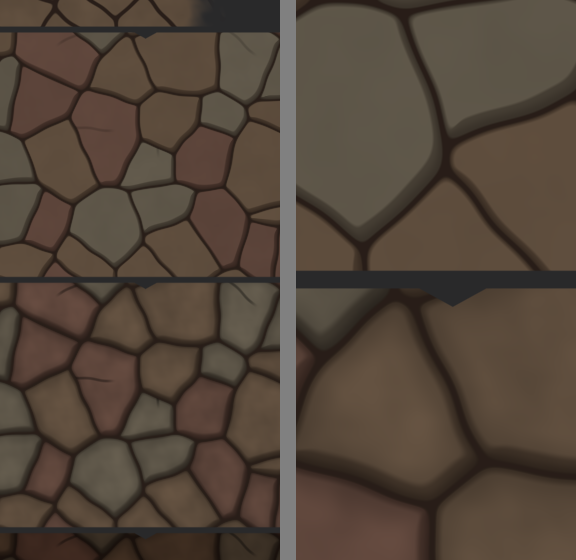
Left, the full canvas; right, a detail of the centre.
Reproduce this texture procedurally as a Shadertoy shader.

```glsl
// Stacked panels of irregular flagstones, from a rough sketch down to shaded and dim finishes.
#define PERIOD 0.894            // panel height, in canvas widths
#define FIRST_BAR 0.1055        // centre of the top bar, from the top
#define BAR_HALF 0.0105
#define CELL vec2(0.212, 0.19)  // mean stone spacing
#define JITTER 0.86
#define SIZE_SPREAD 0.018       // inequality of stone sizes
#define GAP_HALF 0.0026
#define ROUNDING 210.0          // higher gives sharper corners

const vec3 CHARCOAL = vec3(0.16, 0.16, 0.165);
const vec3 MORTAR = vec3(0.155, 0.115, 0.093);
const vec3 OLIVE_GREY = vec3(0.368, 0.338, 0.285);
const vec3 EARTH = vec3(0.37, 0.303, 0.24);
const vec3 RUST = vec3(0.362, 0.268, 0.228);

vec3 hash3(vec2 id) {
    vec3 k = vec3(dot(id, vec2(127.1, 311.7)), dot(id, vec2(269.5, 183.3)), dot(id, vec2(419.2, 371.9)));
    return fract(sin(k) * 43758.5);
}

// Layered, warped sines for brush marks, roughly -1 to 1
float brush(vec2 p) {
    float sum = 0.0, amp = 0.5;
    for (int i = 0; i < 4; i++) {
        p = mat2(0.8, 0.6, -0.6, 0.8) * p * 1.7 + 1.3;
        sum += amp * sin(p.x + 1.5 * sin(p.y));
        amp *= 0.6;
    }
    return sum;
}

// Stone centre in xy, size weight in z
vec3 stoneSeed(vec2 id) {
    vec3 h = hash3(id);
    vec2 offset = 0.5 + JITTER * (h.xy - 0.5);
    offset.x += 0.5 * mod(id.y, 2.0) - 0.25;
    return vec3((id + offset) * CELL, SIZE_SPREAD * h.z);
}

float powerDistance(vec2 p, vec3 seed) {
    vec2 q = p - seed.xy;
    return dot(q, q) - seed.z;
}

// Weighted cellular pattern: rounded edge distance, edge normal and owner
float stones(vec2 p, out vec2 normal, out vec2 owner) {
    vec2 base = floor(p / CELL);
    float nearest = 1e3;
    owner = base;
    for (int i = 0; i < 25; i++) {
        vec2 id = base + vec2(i % 5 - 2, i / 5 - 2);
        float d = powerDistance(p, stoneSeed(id));
        if (d < nearest) { nearest = d; owner = id; }
    }
    vec3 own = stoneSeed(owner);
    float total = 1e-20;
    normal = vec2(0.0);
    for (int i = 0; i < 25; i++) {
        if (i == 12) continue;
        vec3 other = stoneSeed(owner + vec2(i % 5 - 2, i / 5 - 2));
        vec2 toOther = other.xy - own.xy;
        float span = max(length(toOther), 1e-3);
        float edge = (powerDistance(p, other) - nearest) / (2.0 * span);
        float w = exp(-ROUNDING * edge);
        total += w;
        normal += w * toOther / span;
    }
    normal /= total;
    return -log(total) / ROUNDING;
}

void mainImage(out vec4 fragColor, in vec2 fragCoord) {
    vec2 uv = fragCoord / iResolution.xy;
    float aa = 1.0 / iResolution.x;

    // Panel index and position within it, y running downward
    float down = (2.0 * (1.0 - uv.y) - FIRST_BAR) / PERIOD;
    float panel = floor(down);
    vec2 p = vec2(uv.x, (down - panel) * PERIOD);
    float shaded = step(0.5, panel);
    float paint = brush(p * 13.0 + panel * 3.0);

    // Stone layout with slightly hand-cut edges
    vec2 wobble = 0.0022 * sin(p.yx * vec2(47.0, 39.0) + 2.0 * sin(p * 23.0));
    vec2 normal, id;
    float d = stones(p + wobble, normal, id);
    vec3 traits = hash3(id + 17.0);

    // Stone colour, brushwork and soft shading
    vec3 face = traits.x < 0.45 ? OLIVE_GREY : traits.x < 0.8 ? EARTH : RUST;
    face *= 0.96 + 0.07 * traits.y;
    face *= 1.0 + mix(0.02, 0.07, shaded) * paint;
    face *= mix(1.0, mix(0.84, 1.02, smoothstep(0.0, 0.05, d)), shaded);

    // Hairline cracks across some stones
    float angle = 6.283 * traits.z;
    vec2 along = vec2(cos(angle), sin(angle));
    vec2 q = p - stoneSeed(id).xy;
    float offLine = abs(dot(q, vec2(-along.y, along.x)) + 0.002 * sin(60.0 * dot(q, along)));
    float crack = 1.0 - smoothstep(0.001, 0.001 + 2.0 * aa, offLine);
    crack *= step(0.68, traits.y) * smoothstep(-0.02, 0.02, dot(q, along));
    face *= 1.0 - mix(0.15, 0.35, shaded) * crack;

    // Bevel, broader on the lower right, darkening into the joint
    float facing = dot(normal, vec2(0.5, 0.866));
    float rim = GAP_HALF + mix(0.003, 0.016, smoothstep(-0.3, 1.0, facing));
    float soft = mix(0.003, 0.009, shaded);
    vec3 bevel = face * mix(vec3(0.6, 0.57, 0.56), vec3(0.74, 0.72, 0.71), smoothstep(GAP_HALF, rim, d));
    vec3 color = mix(bevel, face, smoothstep(rim - aa, rim + soft, d));
    color = mix(MORTAR, color, smoothstep(GAP_HALF - aa, GAP_HALF + aa + 0.2 * soft, d));
    if (panel > 1.5) color *= vec3(0.62, 0.55, 0.5);

    // Rough sketch: flat wash, bold strokes, charcoal smudge at the right
    if (panel < -0.5) {
        color = EARTH * (0.98 + 0.05 * paint);
        color = mix(MORTAR, color, smoothstep(0.007 - aa, 0.007 + aa, d));
        color = mix(color, CHARCOAL, smoothstep(0.64, 0.78, p.x + 0.04 * paint));
    }

    // Dividing bars, each with a small notch beneath
    float notch = 0.022 * max(0.0, 1.0 - abs(p.x - 0.52) / 0.04);
    float bar = min(p.y - notch, PERIOD - p.y) - BAR_HALF;
    color = mix(CHARCOAL, color, smoothstep(-aa, aa, bar));
    fragColor = vec4(color, 1.0);
}
```
